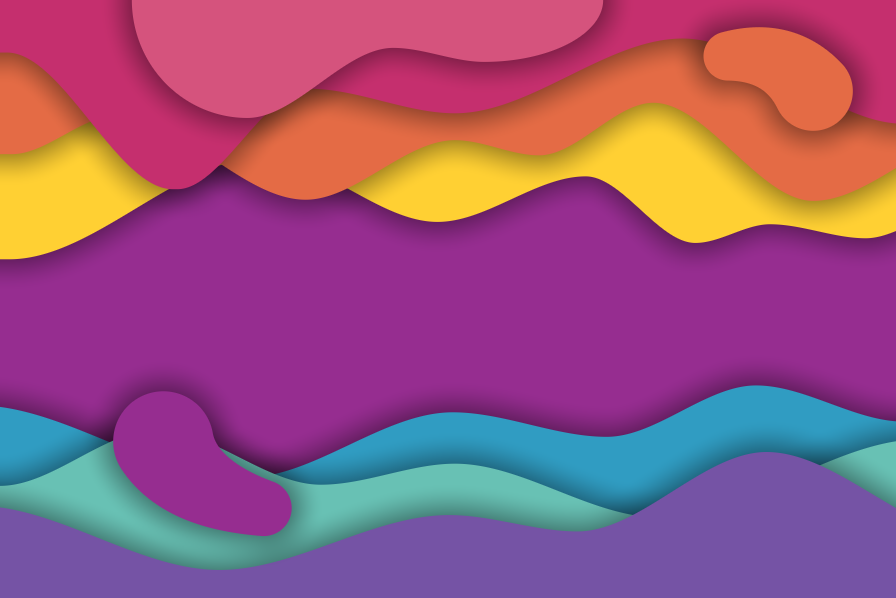
Reproduce this background procedurally as a Shadertoy shader.

```glsl
// Layered paper-cut waves in warm and cool colours with soft shadows and two bean shapes.

// Smooth step of height h between two turning points of a wave.
float swell(float x, float start, float end, float h) {
    return h * smoothstep(start, end, x);
}

// Lower edges of the warm sheets, measured down from the top.
float yellowEdge(float x) {
    return 222.0 - swell(x, 8.0, 225.0, 87.0) + swell(x, 225.0, 375.0, 55.0)
        - swell(x, 375.0, 502.0, 39.0) + swell(x, 502.0, 596.0, 57.0)
        - swell(x, 596.0, 660.0, 16.0) + swell(x, 660.0, 742.0, 12.0)
        - swell(x, 742.0, 820.0, 24.0);
}

float orangeEdge(float x) {
    return 132.0 - swell(x, 10.0, 100.0, 33.0) + swell(x, 100.0, 262.0, 72.0)
        - swell(x, 262.0, 390.0, 51.0) + swell(x, 390.0, 462.0, 13.0)
        - swell(x, 462.0, 560.0, 45.0) + swell(x, 560.0, 697.0, 84.0)
        - swell(x, 697.0, 845.0, 60.0);
}

float magentaEdge(float x) {
    return 45.0 + swell(x, 6.0, 148.0, 117.0) - swell(x, 152.0, 265.0, 86.0)
        + swell(x, 265.0, 390.0, 21.0) - swell(x, 390.0, 585.0, 64.0)
        + swell(x, 585.0, 775.0, 73.0);
}

// Upper edges of the cool sheets.
float blueEdge(float x) {
    return 347.0 + swell(x, -20.0, 205.0, 62.0) - swell(x, 210.0, 388.0, 56.0)
        + swell(x, 388.0, 520.0, 21.0) - swell(x, 520.0, 648.0, 44.0)
        + swell(x, 648.0, 775.0, 31.0);
}

float tealEdge(float x) {
    return 416.0 - swell(x, 0.0, 135.0, 48.0) + swell(x, 135.0, 275.0, 47.0)
        - swell(x, 275.0, 390.0, 18.0) + swell(x, 390.0, 565.0, 46.0)
        - swell(x, 565.0, 790.0, 67.0);
}

float violetEdge(float x) {
    return 433.0 + swell(x, -20.0, 188.0, 55.0) - swell(x, 188.0, 385.0, 47.0)
        + swell(x, 385.0, 495.0, 14.0) - swell(x, 495.0, 657.0, 68.0)
        + swell(x, 657.0, 840.0, 73.0);
}

// Hanging drop: elliptical flanks joined by a wavy belly.
float pinkDrop(vec2 p) {
    if (p.x < 212.0) return 101.0 * (length((p - vec2(212.0, 0.0)) / vec2(99.0, 101.0)) - 1.0);
    if (p.x > 415.0) return 53.0 * (length((p - vec2(415.0, 0.0)) / vec2(102.0, 53.0)) - 1.0);
    return p.y - 101.0 + swell(p.x, 212.0, 337.0, 60.0) - swell(p.x, 337.0, 415.0, 12.0);
}

// Distance to a tapered stroke swept along a quadratic curve.
float bean(vec2 p, vec2 a, vec2 b, vec2 c, float startRadius, float endRadius) {
    float d = 1e4;
    for (int i = 0; i <= 40; i++) {
        float t = float(i) / 40.0;
        vec2 center = mix(mix(a, b, t), mix(b, c, t), t);
        d = min(d, length(p - center) - mix(startRadius, endRadius, t));
    }
    return d;
}

// Lays a sheet (field < 0 inside) over the color, with a soft shadow around it.
void paint(inout vec3 color, float field, vec3 sheet) {
    float pixel = 768.0 / iResolution.x;
    float slope = length(vec2(dFdx(field), dFdy(field))) / pixel;
    float d = field / max(slope, 0.3);
    color *= 1.0 - 0.5 * (1.0 - smoothstep(-20.0, 28.0, d));
    color = mix(color, sheet, clamp(0.5 - d / pixel, 0.0, 1.0));
}

void mainImage(out vec4 fragColor, in vec2 fragCoord) {
    // Canvas of 768 by 512 units with y running down.
    vec2 uv = fragCoord / iResolution.xy;
    vec2 p = vec2(uv.x, 1.0 - uv.y) * vec2(768.0, 512.0);

    vec3 purple = vec3(0.588, 0.176, 0.565);
    vec3 orange = vec3(0.894, 0.42, 0.27);
    vec3 color = purple;

    // Warm sheets hanging from the top.
    paint(color, p.y - yellowEdge(p.x), vec3(1.0, 0.815, 0.2));
    paint(color, p.y - orangeEdge(p.x), orange);
    paint(color, p.y - magentaEdge(p.x), vec3(0.773, 0.184, 0.43));
    paint(color, pinkDrop(p), vec3(0.835, 0.325, 0.49));
    paint(color, bean(p, vec2(624.0, 48.0), vec2(672.0, 42.0), vec2(697.0, 78.0), 21.0, 34.0), orange);

    // Cool sheets rising from the bottom.
    paint(color, blueEdge(p.x) - p.y, vec3(0.188, 0.612, 0.76));
    paint(color, tealEdge(p.x) - p.y, vec3(0.408, 0.757, 0.706));
    paint(color, violetEdge(p.x) - p.y, vec3(0.459, 0.325, 0.647));
    paint(color, bean(p, vec2(140.0, 378.0), vec2(157.0, 420.0), vec2(226.0, 435.0), 43.0, 24.0), purple);

    fragColor = vec4(color, 1.0);
}
```
